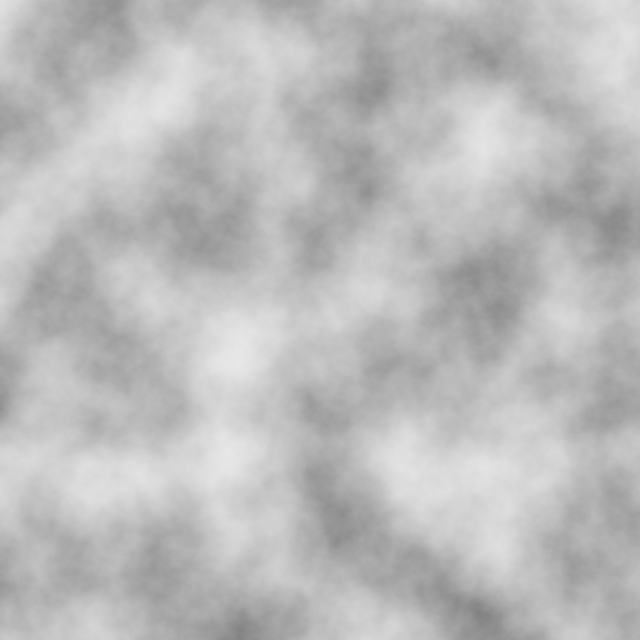
Give the GLSL for this texture, as a WebGL 1 fragment shader.

```glsl
precision highp float;
// Soft grey clouds made of fractal gradient noise.
uniform vec2 u_resolution;

float hash(vec2 p) {
  return fract(sin(dot(p, vec2(127.1, 311.7))) * 43758.5453);
}

// Unit gradient dotted with the offset from one lattice corner.
float cornerRamp(vec2 cell, vec2 corner, vec2 f) {
  float angle = 6.28319 * hash(cell + corner);
  return dot(vec2(cos(angle), sin(angle)), f - corner);
}

float gradientNoise(vec2 p) {
  vec2 cell = floor(p);
  vec2 f = fract(p);
  vec2 w = f * f * f * (f * (f * 6.0 - 15.0) + 10.0);
  float bottom = mix(cornerRamp(cell, vec2(0.0, 0.0), f),
                     cornerRamp(cell, vec2(1.0, 0.0), f), w.x);
  float top = mix(cornerRamp(cell, vec2(0.0, 1.0), f),
                  cornerRamp(cell, vec2(1.0, 1.0), f), w.x);
  return mix(bottom, top, w.y);
}

// Octaves are rotated so that their lattices never line up.
float clouds(vec2 p) {
  mat2 turn = mat2(0.8, 0.6, -0.6, 0.8);
  float sum = 0.0;
  float amplitude = 1.0;
  for (int i = 0; i < 7; i++) {
    sum += amplitude * gradientNoise(p);
    p = turn * p * 2.0 + vec2(17.3, 9.1);
    amplitude *= 0.5;
  }
  return sum;
}

void main() {
  vec2 uv = gl_FragCoord.xy / u_resolution;
  float density = clouds(uv * 5.0 + vec2(3.7, 8.2));

  // Mid grey, with the dark patches reaching a little further than the light.
  float grey = 0.742 + 0.265 * density - 0.08 * density * density;
  gl_FragColor = vec4(vec3(clamp(grey, 0.48, 0.92)), 1.0);
}
```
